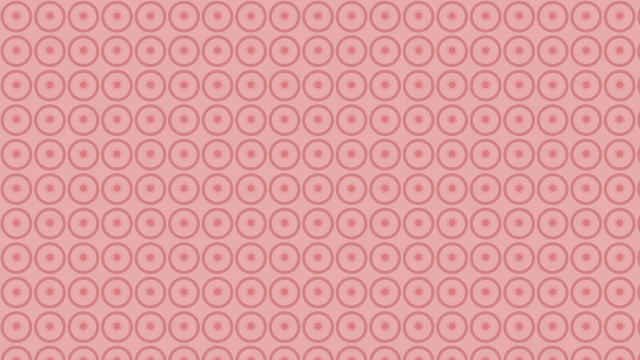
Reproduce this pattern procedurally as a WebGL 2 fragment shader.

```glsl
#version 300 es
precision highp float;

uniform vec2 u_resolution;
out vec4 fragColor;

float hash(float n) {
    return fract(sin(n * 127.1) * 4375.85);
}

vec2 gradientAt(vec2 corner) {
    float angle = 6.2832 * hash(dot(corner, vec2(1.0, 57.3)));
    return vec2(cos(angle), sin(angle));
}

float gradientNoise(vec2 p) {
    vec2 i = floor(p), f = fract(p);
    vec2 w = f * f * f * (f * (f * 6.0 - 15.0) + 10.0);
    vec2 e = vec2(0.0, 1.0);
    float low = mix(dot(gradientAt(i), f), dot(gradientAt(i + e.yx), f - e.yx), w.x);
    float high = mix(dot(gradientAt(i + e), f - e), dot(gradientAt(i + 1.0), f - 1.0), w.x);
    return mix(low, high, w.y);
}

// Coverage of the region where the distance is negative
float cover(float dist) {
    return clamp(0.5 - dist * u_resolution.y, 0.0, 1.0);
}

void main() {
    // Height is one unit, measured from the top left
    vec2 p = vec2(gl_FragCoord.x, u_resolution.y - gl_FragCoord.y) / u_resolution.y;

    // Grid of cells, each centred on its ring
    vec2 pitch = vec2(0.0931, 0.0958);
    vec2 q = p - vec2(0.0456, 0.0463);
    q -= pitch * round(q / pitch);

    vec3 rose = vec3(0.91, 0.67, 0.67);
    vec3 blush = vec3(0.90, 0.62, 0.63);
    vec3 ringColor = vec3(0.825, 0.505, 0.52);
    vec3 coreColor = vec3(0.85, 0.485, 0.515);

    // Faint mottling of the ground
    vec3 color = rose + 0.008 * gradientNoise(p * 14.0);

    // Ring
    color = mix(color, ringColor, cover(abs(length(q) - 0.0398) - 0.0043));

    // Halo with an uneven edge, set slightly above the ring centre
    vec2 c = q + vec2(0.0, 0.0022);
    float wobble = 0.004 * gradientNoise(c * 230.0 + 7.0);
    color = mix(color, blush, 0.85 * cover(length(c) - 0.0152 + wobble));

    // Small specks around the core
    for (int k = 0; k < 12; k++) {
        float id = float(k);
        float angle = 6.2832 * (id + 0.5 * hash(id + 3.0)) / 12.0;
        vec2 spot = mix(0.0125, 0.0165, hash(id + 21.0)) * vec2(cos(angle), sin(angle));
        float size = mix(0.0009, 0.0017, hash(id + 40.0));
        color = mix(color, vec3(0.88, 0.56, 0.58), 0.75 * cover(length(c - spot) - size));
    }

    // Core
    color = mix(color, coreColor, cover(length(c) - 0.0096 + 0.3 * wobble));

    fragColor = vec4(color, 1.0);
}
```
